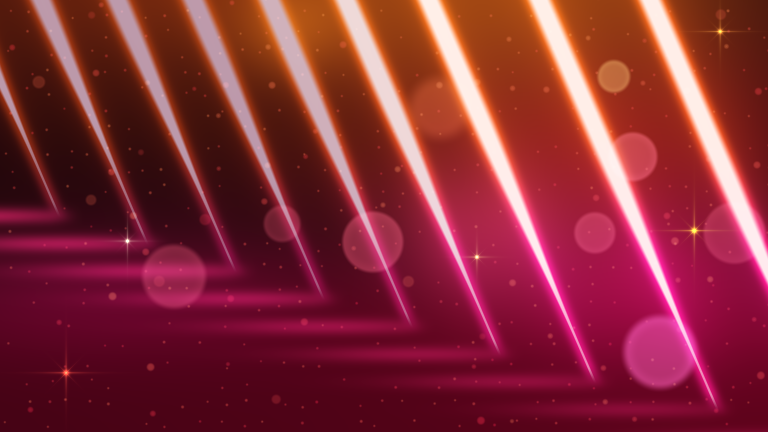
This background is drawn by a WebGL 2 fragment shader. Its source:

```glsl
#version 300 es
precision highp float;
// Slanted stage light beams over a dark red haze, with floor streaks below.
// Beams are tapered distance bands repeated in a loop; bokeh discs, dust and
// star sparkles are screened on top. Units: canvas height = 1, origin lower left.

uniform vec2 u_resolution;
out vec4 fragColor;

float hash(vec2 p) {
    return fract(sin(dot(p, vec2(127.1, 311.7))) * 43758.5453);
}

vec3 screen(vec3 base, vec3 light) {
    return 1.0 - (1.0 - base) * (1.0 - clamp(light, 0.0, 1.0));
}

float glow(vec2 p, vec2 center, vec2 radius) {
    vec2 q = (p - center) / radius;
    return exp(-dot(q, q));
}

float disc(vec2 p, vec2 center, float r, float soft) {
    float d = length(p - center);
    float fill = 1.0 - smoothstep(r - soft, r + soft, d);
    return fill * (0.8 + 0.2 * smoothstep(0.6 * r, r, d));
}

float sparkle(vec2 p, vec2 center, float size) {
    vec2 q = abs(p - center);
    vec2 diag = abs(vec2(q.x + q.y, q.x - q.y)) * 0.707;
    float cross4 = exp(-q.x / 0.0018 - q.y / size) + exp(-q.y / 0.0018 - q.x / size);
    float diagonal = exp(-diag.y / 0.0015 - diag.x / (0.4 * size));
    return cross4 + 0.7 * diagonal + exp(-dot(q, q) / (0.04 * size * size));
}

vec3 backdrop(vec2 p) {
    vec3 floorColor = mix(vec3(0.27, 0.01, 0.08), vec3(0.36, 0.01, 0.10), p.x / 1.78);
    vec3 col = mix(floorColor, vec3(0.13, 0.025, 0.04), smoothstep(0.2, 0.5, p.y));
    col = screen(col, vec3(0.50, 0.23, 0.02) * glow(p, vec2(1.2, 1.06), vec2(0.55, 0.3)));
    col = screen(col, vec3(0.30, 0.10, 0.01) * glow(p, vec2(0.45, 1.05), vec2(0.6, 0.22)));
    col = screen(col, vec3(0.38, 0.16, 0.02) * glow(p, vec2(0.68, 0.94), vec2(0.13, 0.11)));
    col = screen(col, vec3(0.45, 0.06, 0.06) * glow(p, vec2(1.4, 0.66), vec2(0.5, 0.28)));
    col = screen(col, vec3(0.42, 0.08, 0.17) * glow(p, vec2(1.12, 0.46), vec2(0.2, 0.17)));
    col = screen(col, vec3(0.45, 0.02, 0.20) * glow(p, vec2(1.5, 0.36), vec2(0.32, 0.2)));
    return screen(col, vec3(0.22, 0.01, 0.11) * glow(p, vec2(0.25, 0.33), vec2(0.5, 0.15)));
}

vec3 addBeams(vec3 col, vec2 p, float px) {
    for (int n = 0; n < 9; n++) {
        float i = float(n);
        vec2 tip = vec2(0.139 + 0.204 * i + 0.08 * max(i - 5.8, 0.0), 0.495 - 0.064 * i);
        float power = mix(0.5, 1.0, smoothstep(2.5, 6.5, i));
        float rise = p.y - tip.y;
        float d = abs(p.x - tip.x + 0.434 * rise) * 0.917;
        float width = 0.0014 + 0.02 * smoothstep(0.08, 0.65, rise);
        float fade = smoothstep(-0.015, 0.05, rise);

        // Floor streak trailing to the left of the tip
        float streak = glow(p, tip - vec2(0.2, -0.005), vec2(0.26, 0.019));
        streak *= 1.0 - smoothstep(-0.03, 0.06, p.x - tip.x);
        col = screen(col, vec3(0.65, 0.08, 0.28) * streak * mix(0.9, 0.35, i / 8.0));

        // Wide haze and hot fringe, magenta below and orange above
        float warm = smoothstep(0.36, 0.72, p.y);
        vec3 tint = mix(vec3(0.95, 0.06, 0.46), vec3(0.95, 0.27, 0.04), warm);
        float haze = exp(-d / 0.045) * smoothstep(-0.02, 0.4, rise);
        float edge = max(d - width, 0.0) / 0.015;
        float fringe = exp(-edge * edge) * fade;
        col = screen(col, tint * power * (0.5 * haze + 0.75 * fringe));

        // Pale core narrowing to a thin line
        float core = 1.0 - smoothstep(0.6 * width, 1.35 * width + px, d);
        core *= smoothstep(0.0, 0.04, rise) * mix(0.55, 1.0, smoothstep(0.05, 0.3, rise));
        vec3 pale = mix(vec3(0.74, 0.62, 0.70), vec3(1.0, 0.96, 0.95), smoothstep(3.0, 6.0, i));
        col = mix(col, pale, core * 0.95);
    }
    return col;
}

vec3 addBokeh(vec3 col, vec2 p, float px) {
    // Large foreground discs
    float s = 0.003 + px;
    vec3 rose = vec3(0.85, 0.30, 0.38);
    col = screen(col, rose * 0.50 * disc(p, vec2(0.863, 0.44), 0.07, s));
    col = screen(col, rose * 0.42 * disc(p, vec2(0.403, 0.36), 0.073, 0.008));
    col = screen(col, rose * 0.35 * disc(p, vec2(0.653, 0.482), 0.042, s));
    col = screen(col, rose * 0.65 * disc(p, vec2(1.465, 0.637), 0.056, s));
    col = screen(col, rose * 0.50 * disc(p, vec2(1.377, 0.461), 0.047, s));
    col = screen(col, vec3(0.5, 0.35, 0.2) * disc(p, vec2(1.421, 0.823), 0.037, s));
    col = screen(col, vec3(0.62, 0.22, 0.42) * disc(p, vec2(1.528, 0.185), 0.083, 0.012));
    col = screen(col, rose * 0.40 * disc(p, vec2(1.70, 0.461), 0.071, s));
    col = screen(col, vec3(0.45, 0.16, 0.10) * disc(p, vec2(1.018, 0.75), 0.065, 0.025));

    // Scattered dust, from fine specks to small soft discs
    for (int n = 0; n < 3; n++) {
        float layer = float(n);
        float cell = 0.045 + 0.05 * layer;
        vec2 id = floor(p / cell) + 37.0 * layer;
        vec2 spot = (floor(p / cell) + 0.25 + 0.5 * vec2(hash(id), hash(id + 5.3))) * cell;
        float r = (0.0012 + 0.004 * layer) * (0.6 + hash(id + 9.1));
        float lit = step(0.5 + 0.18 * layer, hash(id + 2.7)) * mix(0.75, 0.3, layer / 2.0);
        vec3 tint = mix(vec3(0.9, 0.12, 0.2), vec3(0.95, 0.45, 0.25), hash(id + 7.9));
        col = screen(col, tint * lit * disc(p, spot, r, 0.0015 + px));
    }
    return col;
}

void main() {
    vec2 p = gl_FragCoord.xy / u_resolution.y;
    float px = 1.0 / u_resolution.y;
    vec3 col = addBokeh(addBeams(backdrop(p), p, px), p, px);

    // Star sparkles
    col = screen(col, vec3(1.0, 0.65, 0.1) * sparkle(p, vec2(1.607, 0.466), 0.035));
    col = screen(col, vec3(1.0, 0.7, 0.35) * sparkle(p, vec2(1.104, 0.405), 0.018));
    col = screen(col, vec3(0.7, 0.6, 0.5) * sparkle(p, vec2(0.295, 0.442), 0.022));
    col = screen(col, vec3(0.85, 0.25, 0.15) * sparkle(p, vec2(0.153, 0.137), 0.035));
    col = screen(col, vec3(0.8, 0.45, 0.15) * sparkle(p, vec2(1.667, 0.927), 0.028));
    fragColor = vec4(col, 1.0);
}
```
